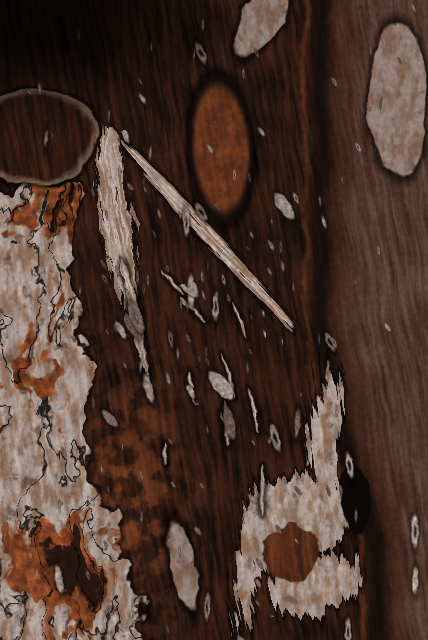
Write a WebGL 2 fragment shader that draws this texture.

```glsl
#version 300 es
precision highp float;
uniform vec2 u_resolution;
out vec4 fragColor;

const vec3 SOOT = vec3(.07, .05, .04), UMBER = vec3(.23, .12, .08);
const vec3 RUST = vec3(.43, .22, .12), TAUPE = vec3(.38, .29, .25);
const vec3 TAN = vec3(.54, .42, .34), ASH = vec3(.67, .61, .58);
const float EDGE = .0015, SHADOW = .01, LEAN = .16;
const float CHIP_CELL = .05, SPECK_CELL = .016;

vec2 hash2(vec2 c) {
    vec3 q = fract(c.xyx * vec3(.1031, .103, .0973));
    q += dot(q, q.yzx + 33.33);
    return fract((q.xx + q.yz) * q.zy);
}
float corner(vec2 cell, vec2 f) { return dot(hash2(cell) * 2. - 1., f); }
float gradientNoise(vec2 p) {
    vec2 i = floor(p), f = fract(p), e = vec2(1, 0);
    vec2 u = f * f * f * (f * (f * 6. - 15.) + 10.);
    return mix(mix(corner(i, f), corner(i + e, f - e), u.x),
               mix(corner(i + e.yx, f - e.yx), corner(i + 1., f - 1.), u.x), u.y);
}
float fbm(vec2 p) {
    float sum = 0., amp = .8;
    for (int i = 0; i < 5; i++, amp *= .5) {
        sum += amp * gradientNoise(p);
        p = mat2(1.6, 1.2, -1.2, 1.6) * p + 7.1;
    }
    return sum;
}
float cover(float d) { return 1. - smoothstep(-EDGE, EDGE, d); }
float band(float d, float w) { return exp(-d * d / (w * w)); }
float ellipse(vec2 p, vec2 center, vec2 r, float tilt) {
    float c = cos(tilt), s = sin(tilt);
    return (length(mat2(c, -s, s, c) * (p - center) / r) - 1.) * min(r.x, r.y);
}
// Raised layer with a contact shadow
void lay(inout vec3 c, float d, vec3 paint) {
    c = mix(c * (.35 + .65 * smoothstep(0., SHADOW, d)), paint, cover(d));
}
vec3 paleBark(vec2 p) {
    vec3 c = mix(TAN, ASH, smoothstep(-.3, .2, fbm(p * vec2(60, 24))));
    return mix(c, TAUPE, .8 * smoothstep(.15, .45, fbm(p * 38. + 5.)));
}
vec3 peelingBark(vec2 p, vec2 warp) {
    float n = fbm(p * vec2(13, 5) + warp * .9 + 4.);
    float crack = abs(fbm(p * vec2(16, 6) + warp + 9.));
    vec3 c = mix(paleBark(p), RUST * (1.1 + fbm(p * 50.)), smoothstep(.04, .12, n));
    c = mix(c, mix(SOOT, UMBER, .5), smoothstep(.27, .33, n));
    return c * mix(.2, 1., smoothstep(0., .045, crack));
}
// Tapering gouge of torn strands from a to b
void gouge(inout vec3 c, vec2 p, vec2 a, vec2 b, float width) {
    vec2 ab = b - a, v = p - a;
    float len = length(ab), h = clamp(dot(v, ab) / (len * len), 0., 1.);
    float side = (ab.x * v.y - ab.y * v.x) / len;
    float strand = fbm(vec2(side * 190., h * len * 16.) + a * 50.);
    vec3 paint = mix(TAN, ASH * 1.1, smoothstep(-.25, .2, strand));
    paint = mix(paint, RUST * .7, smoothstep(.22, .42, strand));
    lay(c, length(v - ab * h) - width * (2. * sqrt(h * (1. - h)) - strand), paint);
}
// Scattered slivers, solid or curled around a hollow
void chips(inout vec3 c, vec2 p, float cell, float density) {
    vec2 q = p + .07 * cell * vec2(fbm(p * 80.), fbm(p * 80. + 19.));
    float tone = .95 + .5 * fbm(p * 140.);
    for (int k = 0; k < 9; k++) {
        vec2 id = floor(p / cell) + vec2(k % 3 - 1, k / 3 - 1);
        vec2 place = hash2(id), kind = hash2(id + 57.);
        if (kind.y > density) continue;
        vec2 r = cell * mix(.2, .55, hash2(id + 91.).x) * vec2(mix(.2, .42, kind.x), 1);
        float d = ellipse(q, (id + place) * cell, r, kind.x * .8 - .1);
        if (place.y < .5) d = abs(d + r.x * .35) - r.x * .3;
        c *= .55 + .45 * smoothstep(0., .1 * cell, d);
        c = mix(c, mix(TAUPE, ASH, place.x) * tone, cover(d));
    }
}
void main() {
    vec2 p = gl_FragCoord.xy / u_resolution.y;
    vec2 warp = vec2(fbm(p * 9.), fbm(p * 9. + 17.3));
    vec2 q = p + .018 * warp + .005 * vec2(fbm(p * 45.), fbm(p * 45. + 31.));
    float grain = fbm(vec2((p.x + LEAN * p.y + .01 * warp.x) * 120., p.y * 10.));
    // Dark heartwood with rusty stains
    vec3 c = mix(SOOT, UMBER, smoothstep(-.5, .35, .7 * grain + .6 * warp.x));
    c = mix(c, RUST, band(length((p - .2) / vec2(.08, .2)), 1.) * smoothstep(-.15, .2, fbm(p * 28.)));
    // Smoother trunk behind a deep seam
    float seam = q.x - .585 + .09 * smoothstep(.08, .52, p.y);
    float lit = smoothstep(-.6, .5, .5 * (grain + warp.y)) * smoothstep(0., .09, seam);
    c = mix(c, mix(UMBER, TAUPE, lit), cover(-seam));
    c = mix(c, RUST, .5 * band(seam + .018, .005));
    c = mix(c, SOOT, .9 * band(seam - .008, .016));
    // Peeling bark and the burl above it
    float reach = .21 - .09 * smoothstep(0., .5, p.y);
    lay(c, max(q.x - reach, q.y - .71) + .07 * warp.y, peelingBark(p, warp));
    float burl = ellipse(q, vec2(.055, .785), vec2(.1, .075), 0.);
    lay(c, burl, mix(TAN * .8, mix(SOOT, UMBER, .65 + grain), smoothstep(.002, .012, -burl)));
    // Rimmed oval scar and loose pale plates
    float scar = ellipse(p, vec2(.345, .768), vec2(.05, .116), .06) + .004 * warp.x;
    vec3 core = mix(UMBER, RUST, .75 + .8 * fbm(p * 40.));
    lay(c, scar, mix(SOOT, core, smoothstep(.002, .012, -scar)));
    float plate = min(ellipse(q, vec2(.622, .845), vec2(.046, .12), 0.),
        min(ellipse(q, vec2(.41, .97), vec2(.028, .07), -.5), ellipse(q, vec2(.284, .115), vec2(.02, .07), .25)));
    lay(c, plate, mix(paleBark(p), TAUPE, .35 + .4 * grain));
    // Ashen root flare with a rusty hollow and a dark hole
    float root = min(ellipse(q, vec2(.51, .3), vec2(.03, .1), 0.), ellipse(q, vec2(.46, .2), vec2(.08, .06), .3));
    root = min(root, ellipse(q, vec2(.395, .13), vec2(.026, .11), -.1));
    root = min(root, ellipse(q, vec2(.49, .085), vec2(.08, .04), .2));
    lay(c, root + .025 * grain + .02 * warp.x, paleBark(p));
    float hollow = ellipse(q, vec2(.46, .14), vec2(.042, .05), 0.) + .03 * warp.y;
    c = mix(c, mix(UMBER, RUST, .4 + grain), cover(hollow));
    c = mix(c, SOOT * .6, cover(ellipse(q, vec2(.555, .22), vec2(.024, .055), 0.)));
    // Long gouges and fine scratches
    gouge(c, q, vec2(.17, .8), vec2(.2, .51), .022);
    gouge(c, q, vec2(.19, .6), vec2(.226, .41), .008);
    gouge(c, p, vec2(.19, .78), vec2(.46, .485), .011);
    for (float i = 0.; i < 10.; i++) {
        vec2 h = hash2(vec2(i, 3)), a = vec2(.23, .24) + h * vec2(.2, .36);
        gouge(c, q, a, a + vec2(.05 * h.y - .01, -.03 - .05 * h.x), .0025);
    }
    // Chips crowd the centre, specks spread wider
    float away = length((p - vec2(.3, .49)) / vec2(.14, .17));
    chips(c, p, CHIP_CELL, .03 + .6 * band(away, 1.));
    chips(c, p, SPECK_CELL, .02 + .09 * band(away, 1.6));
    // Corner shade and surface tooth
    c *= mix(.2, 1., smoothstep(.06, .3, length((p - vec2(.05, 1)) * vec2(.8, 1.3))));
    fragColor = vec4(c * (1. + .25 * grain + .2 * fbm(p * 130.)), 1);
}
```
